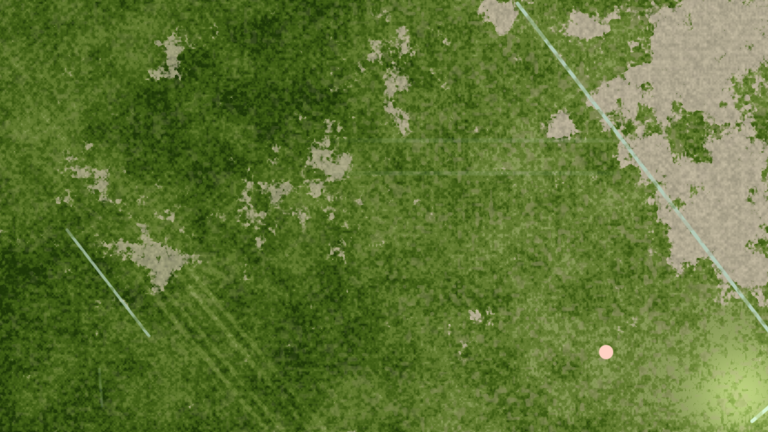
Reproduce this texture procedurally as a WebGL 2 fragment shader.

```glsl
#version 300 es
precision highp float;
// Aerial view of a worn grass field with bare soil, painted lines, tyre tracks and a pale disc.

#define BLADE_FREQ 125.0
#define BLADE_CONTRAST 0.95
#define MOTTLE_CONTRAST 0.55
#define SOIL_FREQ 30.0
#define SOIL_ROUGHNESS 1.75
#define SOIL_LEVEL 0.45
#define BARE_STRENGTH 0.85
#define WORN_STRENGTH 0.42
#define LINE_HALF_WIDTH 0.0042
#define TRACK_HALF_WIDTH 0.009
#define DISC_RADIUS 0.0165

uniform vec2 u_resolution;
out vec4 outColor;

const vec3 SHADE_GREEN = vec3(0.12, 0.22, 0.03);
const vec3 DEEP_GREEN  = vec3(0.25, 0.37, 0.08);
const vec3 LEAF_GREEN  = vec3(0.38, 0.48, 0.18);
const vec3 PALE_GREEN  = vec3(0.53, 0.60, 0.34);
const vec3 STRAW       = vec3(0.56, 0.56, 0.40);
const vec3 SOIL        = vec3(0.71, 0.67, 0.59);
const vec3 PAINT       = vec3(0.70, 0.80, 0.72);
const vec3 DISC_PINK   = vec3(1.00, 0.82, 0.77);

// Patches: centre x, centre y, radius, in units of canvas height.
const vec3 BARE[12] = vec3[12](
  vec3(1.68, 0.94, 0.15), vec3(1.57, 0.83, 0.11), vec3(1.71, 0.63, 0.09),
  vec3(1.69, 0.50, 0.10), vec3(1.59, 0.455, 0.07), vec3(1.725, 0.355, 0.07),
  vec3(1.41, 0.775, 0.065), vec3(1.505, 0.655, 0.06), vec3(1.56, 0.585, 0.055),
  vec3(1.354, 0.93, 0.04), vec3(1.157, 0.972, 0.05), vec3(1.296, 0.70, 0.04));
const vec3 WORN[12] = vec3[12](
  vec3(0.36, 0.83, 0.075), vec3(0.44, 0.91, 0.06), vec3(0.914, 0.86, 0.09),
  vec3(0.914, 0.74, 0.05), vec3(0.73, 0.655, 0.08), vec3(0.775, 0.55, 0.12),
  vec3(0.613, 0.535, 0.09), vec3(0.38, 0.445, 0.14), vec3(0.36, 0.38, 0.05),
  vec3(0.197, 0.583, 0.08), vec3(1.09, 0.255, 0.05), vec3(1.47, 0.245, 0.03));
// Light and shade: centre, radius, change of tone.
const vec4 TONES[10] = vec4[10](
  vec4(0.07, 0.36, 0.17, -0.17), vec4(0.63, 0.28, 0.15, -0.14),
  vec4(0.72, 0.88, 0.22, -0.10), vec4(0.45, 0.69, 0.14, -0.14),
  vec4(0.20, 0.08, 0.22, -0.08), vec4(0.74, 0.54, 0.16, 0.12),
  vec4(0.10, 0.68, 0.13, 0.10), vec4(0.36, 0.42, 0.14, 0.09),
  vec4(1.50, 0.18, 0.30, 0.09), vec4(1.71, 0.10, 0.19, 0.30));

float hash(vec2 p) {
  return fract(sin(dot(p, vec2(127.1, 311.7))) * 43758.545);
}

float noise(vec2 p) {
  vec2 i = floor(p), f = fract(p);
  f = f * f * (3.0 - 2.0 * f);
  return mix(mix(hash(i), hash(i + vec2(1, 0)), f.x),
             mix(hash(i + vec2(0, 1)), hash(i + vec2(1, 1)), f.x), f.y);
}

float fbm(vec2 p) {
  float sum = 0.0, amp = 0.533;
  for (int i = 0; i < 4; i++) {
    sum += amp * noise(p);
    p = mat2(1.6, 1.2, -1.2, 1.6) * p + 7.3;
    amp *= 0.5;
  }
  return sum;
}

float blob(vec2 p, vec2 centre, float radius) {
  vec2 d = (p - centre) / radius;
  return exp(-dot(d, d));
}

float segment(vec2 p, vec2 a, vec2 b) {
  vec2 ab = b - a;
  return length(p - a - ab * clamp(dot(p - a, ab) / dot(ab, ab), 0.0, 1.0));
}

float stroke(float dist, float halfWidth) {
  float aa = 1.0 / u_resolution.y;
  return 1.0 - smoothstep(halfWidth - aa, halfWidth + aa, dist);
}

void main() {
  vec2 p = gl_FragCoord.xy / u_resolution.y;
  float blades = 0.6 * noise(p * BLADE_FREQ) + 0.4 * noise(p.yx * BLADE_FREQ * 1.9 + 31.0);
  float mottle = fbm(p * 13.0 + 4.0);
  float east = smoothstep(0.65, 1.25, p.x);

  // Broad tone, from the shaded west to the lit east
  float tone = mix(0.36, 0.57, east);
  for (int i = 0; i < 10; i++) tone += TONES[i].w * blob(p, TONES[i].xy, TONES[i].z);

  // Tyre tracks: two pairs of parallel stripes
  vec2 along = normalize(vec2(0.752, -0.891));
  vec2 rel = p - vec2(0.0, 0.896);
  float across = dot(rel, vec2(along.y, -along.x));
  float wear = mix(0.05, 0.22, smoothstep(0.45, 0.3, p.y)) + 0.06 * smoothstep(0.55, 0.75, p.y);
  for (int i = 0; i < 4; i++) {
    float offset = float(i / 2) * 0.075 + float(i % 2) * 0.028;
    tone += wear * smoothstep(TRACK_HALF_WIDTH, 0.002, abs(across - offset)) * (0.5 + mottle);
  }

  // Grass
  tone += (blades - 0.5) * BLADE_CONTRAST * mix(0.65, 0.8, east) + (mottle - 0.5) * MOTTLE_CONTRAST;
  vec3 color = mix(SHADE_GREEN, DEEP_GREEN, smoothstep(0.0, 0.35, tone));
  color = mix(color, LEAF_GREEN, smoothstep(0.3, 0.62, tone));
  color = mix(color, PALE_GREEN, smoothstep(0.6, 0.95, tone));
  float fleck = smoothstep(0.54, 0.78, noise(p * 95.0 + 17.0) * 0.6 + fbm(p * 22.0) * 0.4);
  color = mix(color, STRAW, fleck * mix(0.22, 0.6, east));

  // Bare and worn soil, broken up by noise
  float cover = 0.07 * east * smoothstep(0.3, 0.6, p.y);
  for (int i = 0; i < 12; i++) {
    cover += BARE_STRENGTH * blob(p, BARE[i].xy, BARE[i].z);
    cover += WORN_STRENGTH * blob(p, WORN[i].xy, WORN[i].z);
  }
  float breakup = 0.75 * fbm(p * SOIL_FREQ + 9.0) + 0.25 * blades - 0.5;
  float soil = smoothstep(-0.04, 0.22, min(cover, 1.0) + breakup * SOIL_ROUGHNESS - SOIL_LEVEL);
  color = mix(color, SOIL * (0.88 + 0.24 * blades), soil * mix(0.72, 0.93, east));

  // Painted lines, partly rubbed away
  float rub = 0.55 + 0.45 * smoothstep(0.25, 0.6, noise(p * 70.0));
  float paint = stroke(segment(p, vec2(1.198, 0.992), vec2(1.785, 0.227)), LINE_HALF_WIDTH);
  paint = max(paint, 0.8 * stroke(segment(p, vec2(0.155, 0.468), vec2(0.345, 0.222)), LINE_HALF_WIDTH * 0.8));
  paint = max(paint, stroke(segment(p, vec2(1.741, 0.025), vec2(1.79, 0.066)), LINE_HALF_WIDTH));
  paint = max(paint, 0.2 * stroke(segment(p, vec2(0.23, 0.145), vec2(0.236, 0.06)), 0.003));
  float faint = stroke(abs(abs(p.y - 0.637) - 0.038), 0.005) * smoothstep(0.7, 0.95, p.x) * smoothstep(1.48, 1.35, p.x);
  color = mix(color, PAINT, max(paint * rub, 0.13 * faint));

  // Sun glare and the disc
  color += vec3(0.20, 0.22, 0.15) * blob(p, vec2(1.72, 0.085), 0.11);
  color = mix(color, DISC_PINK, stroke(length(p - vec2(1.403, 0.185)), DISC_RADIUS));
  outColor = vec4(clamp(color, 0.0, 1.0), 1.0);
}
```
